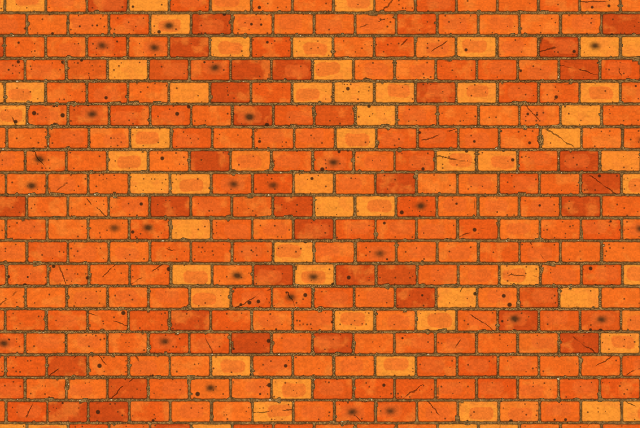
A Shadertoy shader for this texture:

```glsl
// Weathered orange brick wall in running bond, with sandy recessed mortar.
// Rounded boxes on a staggered grid give the bricks; hashes and value noise
// vary their tone, edges, kiln smudges, cracks and pits.

const vec2 PITCH = vec2(0.0959, 0.05323);  // brick plus joint, canvas height = 1

float hash(vec2 p) {
    return fract(sin(dot(p, vec2(127.1, 311.7))) * 43758.545);
}

float noise(vec2 p) {
    vec2 i = floor(p), f = fract(p);
    f = f * f * (3.0 - 2.0 * f);
    return mix(mix(hash(i), hash(i + vec2(1, 0)), f.x),
               mix(hash(i + vec2(0, 1)), hash(i + vec2(1, 1)), f.x), f.y);
}

float fbm(vec2 p) {
    float sum = 0.0, amp = 0.53;
    for (int i = 0; i < 4; i++) {
        sum += amp * noise(p);
        p = p * 2.03 + 17.3;
        amp *= 0.5;
    }
    return sum;
}

float roundBox(vec2 p, vec2 halfSize, float r) {
    vec2 d = abs(p) - halfSize + r;
    return length(max(d, 0.0)) + min(max(d.x, d.y), 0.0) - r;
}

// Scattered round specks: one candidate per cell, kept with a given chance
float specks(vec2 p, float cell, float chance, float aa) {
    vec2 id = floor(p / cell);
    vec2 center = 0.3 + 0.4 * vec2(hash(id + 3.1), hash(id + 8.7));
    float radius = cell * mix(0.08, 0.24, hash(id + 5.3));
    float d = length((fract(p / cell) - center) * cell) - radius;
    return step(hash(id + 1.9), chance) * (1.0 - smoothstep(-aa, aa, d));
}

vec3 mortarColor(vec2 p) {
    vec3 c = mix(vec3(0.38, 0.24, 0.11), vec3(0.61, 0.47, 0.27), fbm(p * 170.0));
    c *= 0.72 + 0.56 * noise(p * 430.0);
    return mix(c, vec3(0.85, 0.78, 0.62), 0.7 * specks(p, 0.012, 0.05, 0.0008));
}

vec3 brickColor(vec2 p, vec2 q, vec2 id, float edge, float aa) {
    // Fired tone: mostly red-orange, some dusky, about a fifth pale orange
    float kind = hash(id + 21.0);
    float pale = smoothstep(0.74, 0.86, kind);
    vec3 c = mix(vec3(0.88, 0.33, 0.09), vec3(0.95, 0.44, 0.13), hash(id + 4.0));
    c = mix(c, vec3(0.79, 0.29, 0.09), 1.0 - smoothstep(0.05, 0.16, kind));
    c = mix(c, vec3(0.98, 0.58, 0.19), pale);

    // Cloudy face and a redder worn patch inside a lighter rim
    float cloud = fbm(p * 38.0 + hash(id) * 9.0);
    c = mix(c, vec3(0.96, 0.52, 0.19), 0.55 * smoothstep(0.46, 0.75, cloud));
    vec2 off = (vec2(hash(id + 6.0), hash(id + 7.0)) - 0.5) * vec2(0.03, 0.01);
    float patchDist = roundBox(q - off, vec2(0.027, 0.014), 0.011) + 0.012 * (cloud - 0.5);
    float worn = 1.0 - smoothstep(-0.002, 0.003, patchDist);
    c = mix(c, vec3(0.90, 0.40, 0.15), worn * step(0.4, hash(id + 9.0)) * 0.6);

    // Kiln smudge near the middle of a few bricks
    float smudge = exp(-dot(q - off, (q - off) * vec2(9000.0, 17000.0)));
    smudge *= step(0.89, hash(id + 11.0)) * (0.5 + 0.8 * cloud);
    c = mix(c, vec3(0.27, 0.17, 0.09), min(0.85, smudge));

    // Grain, wobbling hairline cracks and dark pits
    c *= 0.91 + 0.11 * noise(p * 330.0) + 0.08 * noise(p * vec2(90.0, 180.0));
    float angle = (hash(id + 13.0) - 0.5) * 2.6;
    float crack = abs(dot(q - off, vec2(sin(angle), cos(angle))) + 0.009 * (fbm(p * 65.0) - 0.5));
    crack = (1.0 - smoothstep(0.0003, 0.0005 + aa, crack)) * step(0.8, hash(id + 15.0));
    c *= 1.0 - 0.4 * crack * smoothstep(0.35, 0.6, noise(p * 55.0));
    c = mix(c, vec3(0.32, 0.17, 0.08), 0.75 * specks(p, 0.0085, 0.07, aa));
    c = mix(c, vec3(0.20, 0.12, 0.07), 0.8 * specks(p + 0.37, 0.021, 0.025, aa));

    // Worn arris, darker on the underside
    float rim = smoothstep(-0.0035, 0.0, edge);
    return c * (1.0 - rim * mix(0.17, 0.32, step(q.y, -0.018)));
}

void mainImage(out vec4 fragColor, in vec2 fragCoord) {
    vec2 p = fragCoord / iResolution.y;
    float aa = 0.8 / iResolution.y;

    // Staggered grid: every other course shifts by half a brick
    vec2 grid = (p - vec2(0.0132, 0.0117)) / PITCH;
    float course = floor(grid.y) + 1.0;
    grid.x += 0.5 * mod(course + 1.0, 2.0) + 0.06 * (hash(vec2(course, 2.0)) - 0.5);
    vec2 id = vec2(floor(grid.x), course);
    vec2 q = (fract(grid) - 0.5) * PITCH;

    // Slightly uneven brick outline with chipped edges
    vec2 jitter = vec2(hash(id + 31.0), hash(id + 37.0)) - 0.5;
    vec2 halfSize = 0.5 * PITCH - vec2(0.0025, 0.0028) - 0.0004 * jitter.yx;
    float edge = roundBox(q - 0.0012 * jitter, halfSize, 0.0045);
    edge += 0.0024 * (fbm(p * 120.0) - 0.48);
    edge += 0.004 * smoothstep(0.78, 0.95, noise(p * 75.0));

    // Mortar shaded beside the bricks, then the brick faces on top
    vec3 color = mortarColor(p) * mix(0.68, 1.05, smoothstep(0.0, 0.002, edge));
    float face = 1.0 - smoothstep(-aa, aa, edge);
    color = mix(color, brickColor(p, q, id, edge, aa), face);
    fragColor = vec4(clamp(color, 0.0, 1.0), 1.0);
}
```
